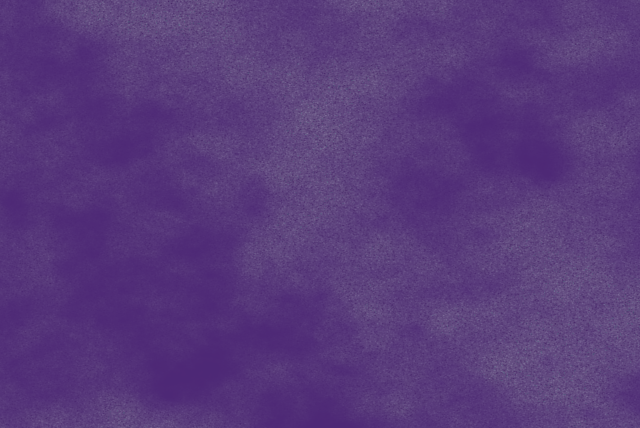
Give the GLSL for this texture, as a Shadertoy shader.

```glsl
// Mottled violet haze: soft pale clouds over deep purple, with fine grain.
// Clouds are octaves of cellular noise (soft blobs around jittered cell points)
// on a slanted sine swell; grain and green flecks grow with the paleness.

const vec3 DEEP_VIOLET = vec3(0.303, 0.156, 0.463);
const vec3 PALE_MAUVE  = vec3(0.400, 0.318, 0.510);
const vec3 GRAIN_TINT  = vec3(0.066, 0.086, 0.060);
const vec3 FLECK_TINT  = vec3(-0.035, 0.050, 0.000);

const int   OCTAVES        = 7;
const float CLOUD_SCALE    = 3.0;    // cells per canvas height
const float CLOUD_GAIN     = 0.60;
const float CLOUD_CONTRAST = 0.56;
const vec2  CLOUD_STRETCH  = vec2(0.68, 1.0);
const float MEAN_TONE      = 0.50;

const vec2  SWELL_AXIS   = vec2(0.79, 0.61);
const float SWELL_RATE   = 6.4;
const float SWELL_CREST  = 1.14;
const float SWELL_HEIGHT = 0.23;

const float GRAIN_SCALE = 320.0;
const float FLECK_SCALE = 260.0;

// Integer hash: three values in 0..1 for each cell and layer
vec3 hash3(vec2 cell, int layer) {
    uvec3 v = uvec3(ivec3(ivec2(cell), layer)) * 1664525u + 1013904223u;
    v.x += v.y * v.z; v.y += v.z * v.x; v.z += v.x * v.y;
    v ^= v >> 16u;
    v.x += v.y * v.z; v.y += v.z * v.x; v.z += v.x * v.y;
    return vec3(v >> 16u) / 65536.0;
}

// Smooth cellular noise: signed round blobs, one per cell
float blobNoise(vec2 p, int layer) {
    vec2 cell = floor(p);
    float sum = 0.0;
    for (int y = -1; y <= 1; y++) {
        for (int x = -1; x <= 1; x++) {
            vec2 neighbour = cell + vec2(x, y);
            vec3 rnd = hash3(neighbour, layer);
            vec2 toPoint = neighbour + rnd.xy - p;
            float falloff = max(1.0 - dot(toPoint, toPoint), 0.0);
            sum += (2.0 * rnd.z - 1.0) * falloff * falloff * falloff;
        }
    }
    return sum;
}

// Layered blobs, each octave finer and fainter
float clouds(vec2 p) {
    float sum = 0.0, amplitude = 1.0;
    p *= CLOUD_SCALE * CLOUD_STRETCH;
    for (int i = 0; i < OCTAVES; i++) {
        sum += amplitude * blobNoise(p + 7.3 * float(i), i);
        amplitude *= CLOUD_GAIN;
        p *= 2.03;
    }
    return sum;
}

void mainImage(out vec4 fragColor, in vec2 fragCoord) {
    vec2 p = fragCoord / iResolution.y;

    // Broad light and dark areas
    float swell = cos(SWELL_RATE * (dot(p, SWELL_AXIS) - SWELL_CREST));
    float tone = MEAN_TONE + SWELL_HEIGHT * swell + CLOUD_CONTRAST * clouds(p);
    tone = smoothstep(-0.15, 1.15, tone);
    vec3 color = mix(DEEP_VIOLET, PALE_MAUVE, tone);

    // Fine grain, absent from the darkest areas
    float grain = blobNoise(p * GRAIN_SCALE * vec2(0.85, 1.0), 20);
    color += GRAIN_TINT * grain * tone;

    // Sparse green flecks in the palest areas
    float fleck = smoothstep(0.5, 1.0, blobNoise(p * FLECK_SCALE, 30));
    color += FLECK_TINT * fleck * smoothstep(0.5, 1.0, tone);

    fragColor = vec4(color, 1.0);
}
```
